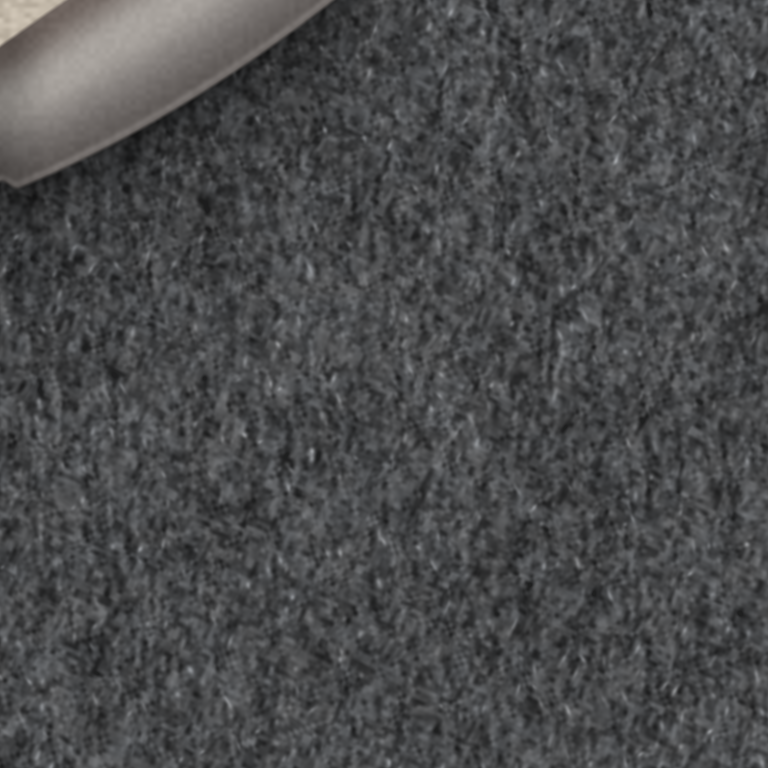
A Shadertoy shader for this texture:

```glsl
float hash(vec2 cell) {
    uvec2 q = uvec2(ivec2(cell)) * uvec2(1597u, 3571u);
    uint n = (q.x ^ (q.y << 7)) * 74761u;
    n = (n ^ (n >> 15)) * 48271u;
    n = (n ^ (n >> 13)) * 69621u;
    return float((n ^ (n >> 16)) & 65535u) / 65535.0;
}

float noise(vec2 p) {
    vec2 cell = floor(p), f = fract(p);
    f = f * f * (3.0 - 2.0 * f);
    return mix(mix(hash(cell), hash(cell + vec2(1, 0)), f.x),
               mix(hash(cell + vec2(0, 1)), hash(cell + vec2(1, 1)), f.x), f.y);
}

// Sparse bright chips, one per occupied cell, stretched upright
float flecks(vec2 p) {
    vec2 home = floor(p);
    float light = 0.0;
    for (int y = -1; y <= 1; y++)
    for (int x = -1; x <= 1; x++) {
        vec2 cell = home + vec2(x, y);
        vec2 centre = cell + vec2(hash(cell + 71.0), hash(cell + 173.0));
        float chance = hash(cell + 311.0);
        vec2 d = p - centre;
        d.x += d.y * (hash(cell + 419.0) - 0.5);
        d /= vec2(0.19, mix(0.19, 0.5, hash(cell + 523.0)));
        light += smoothstep(0.68, 1.0, chance) * exp(-dot(d, d) * 1.6);
    }
    return light;
}

// Stone grain: fine specks over upright streaks
vec3 slate(vec2 uv) {
    vec2 p = uv + 0.006 * vec2(noise(uv * 30.0), noise(uv * 30.0 + 50.0));
    float tone = 0.282;
    tone += 0.17 * (noise(p * vec2(125, 78)) - 0.5);
    tone += 0.16 * (noise(mat2(0.9, 0.43, -0.43, 0.9) * p * 165.0 + 200.0) - 0.5);
    tone += 0.10 * (noise(p * vec2(105, 20) + 400.0) - 0.5);
    tone += 0.04 * (noise(uv * 7.0 + 600.0) - 0.5);
    tone += 0.20 * flecks(p * 46.0);

    // Broken slanting scratch
    float along = clamp((uv.y - 0.44) / 0.28, 0.0, 1.0);
    float offset = uv.x - mix(0.708, 0.785, along) - 0.012 * (noise(uv * vec2(4, 22)) - 0.5);
    float ends = smoothstep(0.43, 0.46, uv.y) * (1.0 - smoothstep(0.69, 0.73, uv.y));
    tone += 0.14 * ends * exp(-offset * offset * 45000.0)
          * smoothstep(0.35, 0.7, noise(uv * vec2(20, 38) + 90.0));

    float tint = 0.02 * (noise(uv * 40.0 + 800.0) - 0.5);
    return max(tone, 0.12) * vec3(0.985 + tint, 1.0, 1.02 - tint);
}

// Brushed metal, shaded from its lower rim (0) to its upper rim (1)
vec3 metal(float t, vec2 uv) {
    vec3 color = mix(vec3(0.36, 0.34, 0.33), vec3(0.47, 0.45, 0.44), smoothstep(0.0, 0.3, t));
    color = mix(color, vec3(0.66, 0.64, 0.62), smoothstep(0.2, 0.55, t));
    color = mix(color, vec3(0.43, 0.39, 0.37), smoothstep(0.6, 0.95, t));
    color += 0.10 * exp(-pow((t - 0.03) / 0.025, 2.0));
    color *= mix(0.78, 1.0, smoothstep(0.0, 0.08, uv.x));
    return color + 0.035 * (noise(uv * 150.0) - 0.5);
}

void mainImage(out vec4 fragColor, in vec2 fragCoord) {
    vec2 uv = fragCoord / iResolution.xy;
    float blur = 0.002 + 1.0 / iResolution.y;

    // Curved lower rim and straight upper rim of the metal bar
    float lower = 0.745 + 0.39 * uv.x + 0.45 * uv.x * uv.x
                + 0.018 * (1.0 - smoothstep(0.0, 0.025, uv.x));
    float upper = 0.94 + 0.7 * uv.x;
    float above = (uv.y - lower) * 0.87;

    // Soft contact shadow on the stone
    vec3 color = slate(uv);
    float reach = max(-above, 0.0);
    float shade = 0.42 * exp(-reach * 13.0) * (1.0 - smoothstep(0.4, 0.72, uv.x));
    color *= 1.0 - shade;
    color *= 1.0 - 0.25 * exp(-reach * 60.0) * (1.0 - smoothstep(0.35, 0.5, uv.x));

    float t = (uv.y - lower) / max(upper - lower, 0.05);
    color = mix(color, metal(t, uv), smoothstep(-blur, blur, above));

    // Pale woven corner
    vec3 cloth = vec3(0.76, 0.72, 0.66) + 0.12 * (noise(uv * vec2(110, 150)) - 0.5);
    color = mix(color, cloth, smoothstep(-blur, blur, (uv.y - upper) * 0.82)
                              * (1.0 - smoothstep(0.09, 0.11, uv.x)));
    fragColor = vec4(color, 1.0);
}
```
